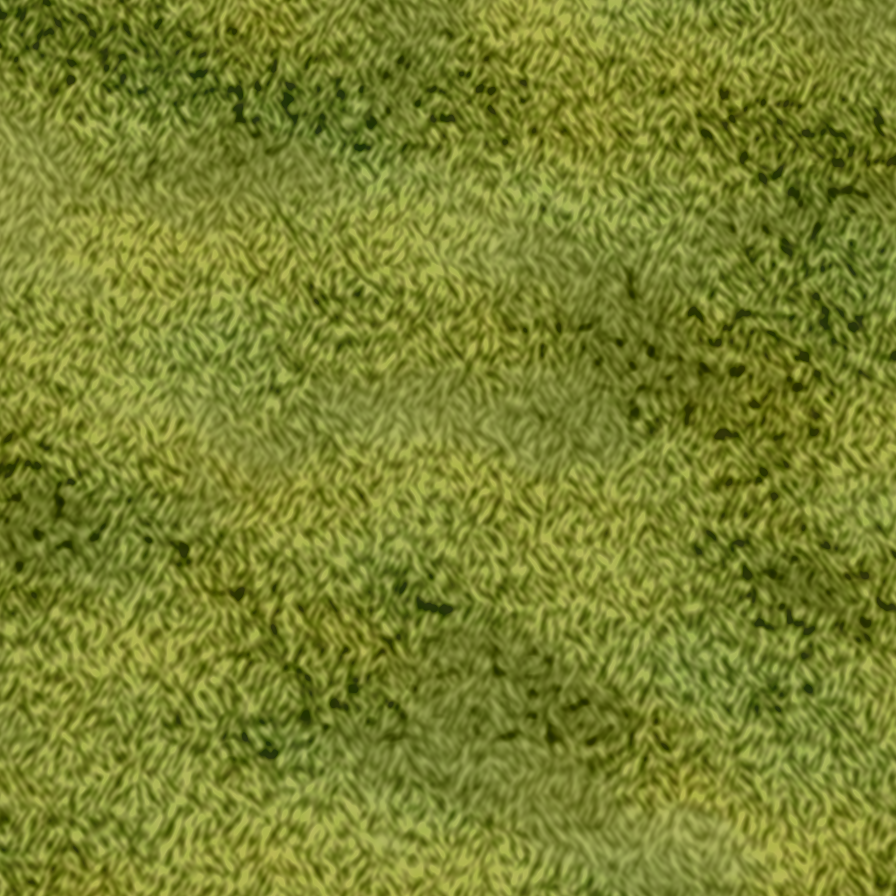
This texture is drawn by a WebGL 1 fragment shader. Its source:

```glsl
precision highp float;

uniform vec2 u_resolution;

#define BLADE_FREQ vec2(128.0, 60.0)
#define BLADE_CONTRAST 0.95
#define LEAN_RIGHT 0.45
#define LEAN_LEFT -0.6
#define CLUMP_FREQ 46.0
#define CLUMP_CONTRAST 0.34
#define PATCH_FREQ vec2(2.6, 5.0)
#define PATCH_CONTRAST 0.5
#define SHADOW_DEPTH 0.6
#define MEAN_TONE 0.59
#define DULL_AMOUNT 0.65

const vec3 DEEP   = vec3(0.17, 0.21, 0.02);
const vec3 SHADE  = vec3(0.29, 0.33, 0.03);
const vec3 MOSS   = vec3(0.40, 0.44, 0.10);
const vec3 GRASS  = vec3(0.50, 0.53, 0.19);
const vec3 BRIGHT = vec3(0.56, 0.59, 0.25);
const vec3 TIP    = vec3(0.66, 0.69, 0.31);
const vec3 DULL   = vec3(0.47, 0.50, 0.21);

float hash(vec2 p) {
  vec3 q = fract(p.xyx * 0.1031);
  q += dot(q, q.yzx + 33.33);
  return fract((q.x + q.y) * q.z);
}

vec2 gradient(vec2 cell) {
  float angle = 6.2832 * hash(cell);
  return vec2(cos(angle), sin(angle));
}

float gradientNoise(vec2 p) {
  vec2 i = floor(p), f = fract(p);
  vec2 w = f * f * f * (f * (f * 6.0 - 15.0) + 10.0);
  vec2 e = vec2(1.0, 0.0);
  float bottom = mix(dot(gradient(i), f),
                     dot(gradient(i + e.xy), f - e.xy), w.x);
  float top = mix(dot(gradient(i + e.yx), f - e.yx),
                  dot(gradient(i + e.xx), f - e.xx), w.x);
  return mix(bottom, top, w.y);
}

float fbm(vec2 p) {
  float sum = 0.0, amplitude = 1.0;
  for (int k = 0; k < 4; k++) {
    sum += amplitude * gradientNoise(p);
    p = p * 2.03 + 17.3;
    amplitude *= 0.5;
  }
  return sum;
}

// Rotates clockwise, so a positive angle leans an upright blade to the right
vec2 lean(vec2 p, float angle) {
  float c = cos(angle), s = sin(angle);
  return vec2(c * p.x - s * p.y, s * p.x + c * p.y);
}

float blades(vec2 p) {
  float right = gradientNoise(lean(p, LEAN_RIGHT) * BLADE_FREQ + 211.0);
  float left = gradientNoise(lean(p, LEAN_LEFT) * BLADE_FREQ + 467.0);
  float side = smoothstep(-0.16, 0.12, gradientNoise(p * 21.0 + 91.0));
  return mix(left, right, side) + 0.25 * (left + right);
}

vec3 grassColor(float tone) {
  vec3 color = mix(DEEP, SHADE, smoothstep(-0.35, 0.0, tone));
  color = mix(color, MOSS, clamp(tone / 0.32, 0.0, 1.0));
  color = mix(color, GRASS, clamp((tone - 0.32) / 0.27, 0.0, 1.0));
  color = mix(color, BRIGHT, clamp((tone - 0.59) / 0.17, 0.0, 1.0));
  return mix(color, TIP, clamp((tone - 0.76) / 0.26, 0.0, 1.25));
}

void main() {
  vec2 uv = gl_FragCoord.xy / min(u_resolution.x, u_resolution.y);

  // Grain shrinks gently with distance up the lawn
  vec2 ground = vec2((uv.x - 0.5) * (1.0 + 0.18 * uv.y), uv.y + 0.09 * uv.y * uv.y);

  // Broad uneven bands of growth, falling to the right
  vec2 band = lean(uv, -0.25);
  band = vec2(uv.x * 0.97 - uv.y * 0.25, uv.y * 0.97 + uv.x * 0.25);
  float growth = fbm(band * PATCH_FREQ + 5.7);
  float worn = smoothstep(0.02, 0.4, fbm(band * vec2(3.0, 5.5) + 63.0));
  float warmth = fbm(band * vec2(3.5, 6.0) + 131.0);

  // Blades, tufts and the dark gaps between tufts in shaded bands
  float clump = gradientNoise(ground * vec2(1.0, 1.15) * CLUMP_FREQ + 37.0);
  float grain = BLADE_CONTRAST * blades(ground) + CLUMP_CONTRAST * clump;
  float gaps = smoothstep(0.1, 0.5, -clump) * smoothstep(0.02, -0.35, growth);
  float tone = MEAN_TONE + PATCH_CONTRAST * growth
             + grain * (1.0 - 0.35 * worn) - SHADOW_DEPTH * gaps;

  // Dry and lush tints, then the duller worn turf
  vec3 color = grassColor(tone);
  float straw = gradientNoise(ground * 75.0 + 313.0);
  color += vec3(0.05, 0.0, -0.05) * warmth + vec3(0.05, 0.01, 0.06) * straw;
  vec3 dullColor = DULL + 0.32 * (tone - MEAN_TONE);
  color = mix(color, dullColor, DULL_AMOUNT * worn);

  gl_FragColor = vec4(clamp(color, 0.0, 1.0), 1.0);
}
```
